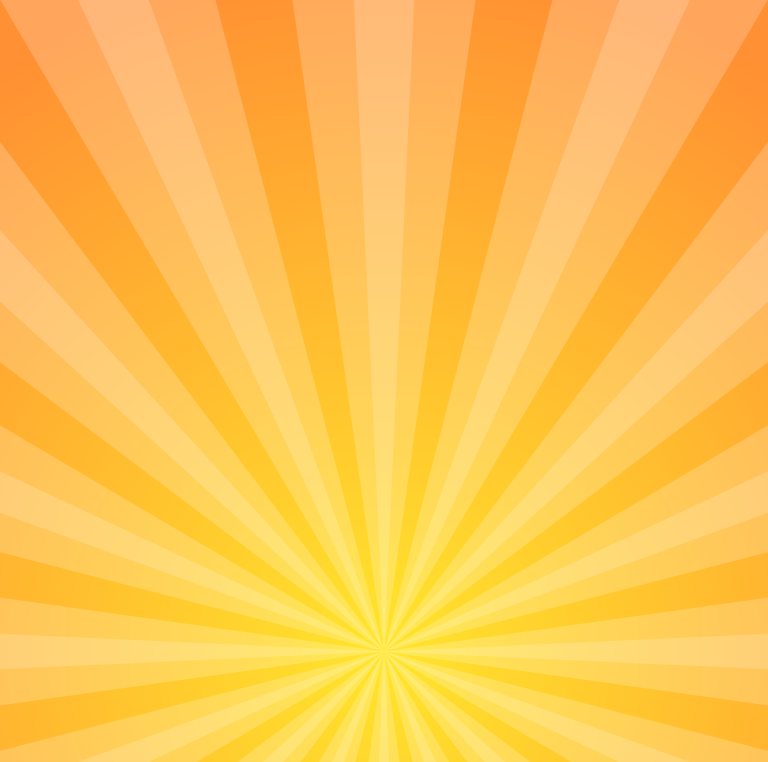
This background is drawn by a WebGL 1 fragment shader. Its source:

```glsl
precision highp float;

uniform vec2 u_resolution;

// Coverage of a wedge of the given half angle, softened over one pixel.
float wedge(float angle, float halfAngle, float radius) {
    float arc = (angle - halfAngle) * radius * u_resolution.y;
    return 1.0 - smoothstep(-0.7, 0.7, arc);
}

void main() {
    // Position relative to the sun, in canvas heights
    vec2 p = (gl_FragCoord.xy - vec2(0.5, 0.145) * u_resolution) / u_resolution.y;
    float radius = length(p);

    // Radial glow from yellow to orange
    vec3 yellow = vec3(1.0, 0.9, 0.17);
    vec3 orange = vec3(1.0, 0.565, 0.2);
    vec3 color = mix(yellow, orange, clamp(radius / 0.91, 0.0, 1.0));

    // Sixteen repeated rays, folded about their centre lines
    float spacing = radians(22.5);
    float angle = abs(mod(atan(p.x, p.y) + 0.5 * spacing, spacing) - 0.5 * spacing);

    // Wide pale rays with a brighter core
    float whiteness = 0.2 * wedge(angle, radians(8.0), radius)
                    + 0.14 * wedge(angle, radians(2.65), radius);
    color = mix(color, vec3(1.0), whiteness);

    gl_FragColor = vec4(color, 1.0);
}
```
